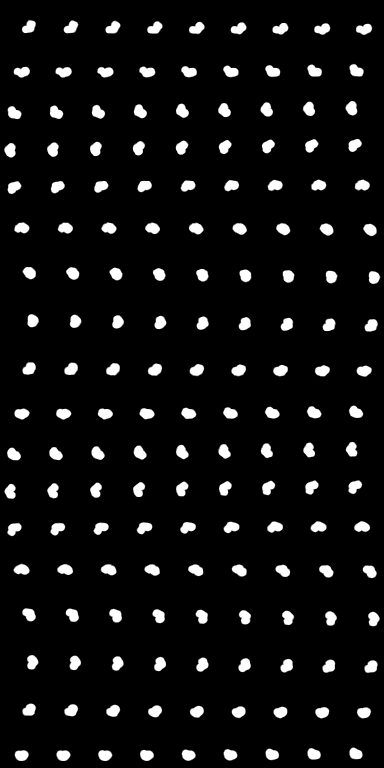
A Shadertoy shader for this pattern:

```glsl
// A sheet of 9 x 18 white kidney blobs on black, read left to right and down.
// Each cell is the next step of one motion: the blob circles its cell centre with
// the notch facing inward, while its notch depth and outline slowly change.

const float TAU = 6.2831853;
const vec2 GRID = vec2(9.0, 18.0);
const float STEPS_PER_TURN = 72.0;
const vec2 ORBIT = vec2(0.255, 0.172);
const vec2 ORBIT_CENTRE = vec2(0.0, -0.022);
const vec2 SQUASH = vec2(0.98, 1.05);
const float EDGE_WIDTH = 1.2;

float hash(vec2 p) {
    return fract(sin(dot(p, vec2(127.1, 311.7))) * 43758.5453);
}

float valueNoise(vec2 p) {
    vec2 i = floor(p);
    vec2 f = fract(p);
    f = f * f * (3.0 - 2.0 * f);
    float low = mix(hash(i), hash(i + vec2(1.0, 0.0)), f.x);
    float high = mix(hash(i + vec2(0.0, 1.0)), hash(i + vec2(1.0, 1.0)), f.x);
    return mix(low, high, f.y);
}

float smoothUnion(float a, float b, float k) {
    float h = max(k - abs(a - b), 0.0) / k;
    return min(a, b) - 0.25 * h * h * k;
}

float circle(vec2 p, vec2 centre, float radius) {
    return length(p - centre) - radius;
}

// Two lobes joined by a core; x runs along the blob, y points into the notch.
float kidney(vec2 p, float depth, float skew) {
    vec2 lobe = mix(vec2(0.045, -0.005), vec2(0.088, 0.022), depth);
    float radius = mix(0.112, 0.097, depth);
    float right = circle(p, lobe, radius + skew);
    float left = circle(p, lobe * vec2(-1.0, 1.0), radius - skew);
    float core = circle(p, vec2(0.0, -0.032), mix(0.118, 0.098, depth));
    return smoothUnion(min(left, right), core, 0.04);
}

// Notch depth, 0 to 1, as a slow beat of two waves over the rows.
float notchDepth(float row) {
    float slow = cos(TAU * (row - 6.8) / 11.4);
    float quick = cos(TAU * (row - 6.2) / 3.7);
    return clamp(0.55 - 0.35 * slow - 0.18 * quick, 0.0, 1.0);
}

// Signed distance to the blob of one step, in cell widths.
float blob(vec2 p, float stepIndex) {
    float angle = TAU * (stepIndex / STEPS_PER_TURN - 0.125);
    vec2 inward = vec2(sin(angle), cos(angle));
    vec2 along = vec2(inward.y, -inward.x);
    vec2 q = (p - ORBIT_CENTRE + ORBIT * inward) * SQUASH;
    q = vec2(dot(q, along), dot(q, inward));

    float lumps = valueNoise(q * 14.0 + vec2(0.13, 0.07) * stepIndex + 20.0) - 0.5;
    float skew = 0.009 * cos(angle);
    return kidney(q, notchDepth(stepIndex / GRID.x), skew) + 0.022 * lumps;
}

void mainImage(out vec4 fragColor, in vec2 fragCoord) {
    vec2 grid = fragCoord / iResolution.xy * GRID;
    vec2 cell = floor(grid);
    float row = GRID.y - 1.0 - cell.y;
    float stepIndex = row * GRID.x + cell.x;

    // Soft coverage of the outline
    float pixel = GRID.y / iResolution.y;
    float d = blob(fract(grid) - 0.5, stepIndex);
    float cover = clamp(0.5 - d / (EDGE_WIDTH * pixel), 0.0, 1.0);
    fragColor = vec4(vec3(cover), 1.0);
}
```
